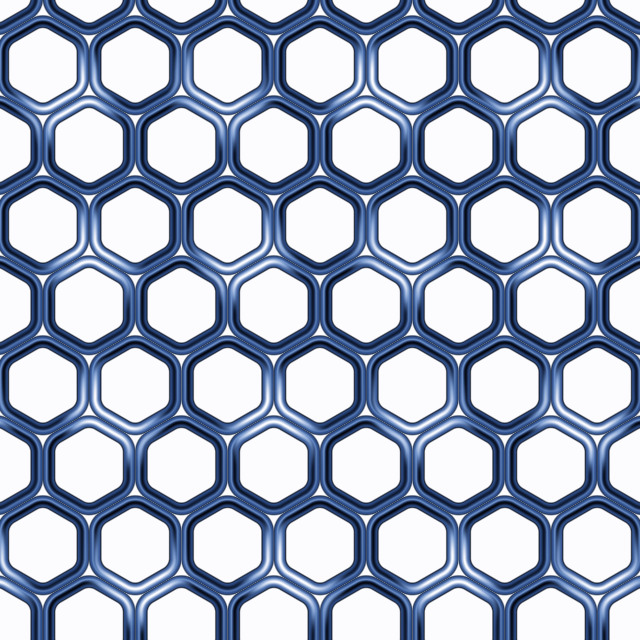
Write a WebGL 2 fragment shader that draws this pattern.

```glsl
#version 300 es
precision highp float;
// Honeycomb of touching, round-cornered metal rings on white.
// Each pixel finds its nearest hexagon; distance across the ring picks the
// chrome bands, and layered sines bent by the tube normal light them.

uniform vec2 u_resolution;
out vec4 fragColor;

const float TAU = 6.2831853;
const float SIDE = 1.0 / 12.0;            // hexagon side, in canvas heights
const vec2 ORIGIN = vec2(0.5, 0.398);     // centre of one cell
const float CORE = 0.42;                  // apothem of the core that rounds the corners
const float HOLE = 0.64;                  // apothem of the opening, in sides
const float RIM = 0.866;                  // apothem of the outer rim, in sides

const vec3 WHITE = vec3(0.99, 0.99, 1.0);
const vec3 SKY = vec3(0.45, 0.59, 0.81);
const vec3 BLUE = vec3(0.18, 0.31, 0.55);
const vec3 NAVY = vec3(0.13, 0.19, 0.30);
const vec3 INK = vec3(0.015, 0.025, 0.06);

// Offset from the nearest centre of a pointy-top hexagonal grid of unit side.
vec2 hexCell(vec2 p) {
    vec2 period = vec2(sqrt(3.0), 3.0);
    vec2 a = mod(p + 0.5 * period, period) - 0.5 * period;
    vec2 b = mod(p, period) - 0.5 * period;
    return dot(a, a) < dot(b, b) ? a : b;
}

// Signed distance to a pointy-top hexagon of the given apothem.
float hexDistance(vec2 p, float apothem) {
    const vec3 k = vec3(-0.8660254, 0.5, 0.5773503);
    p = abs(p.yx);
    p -= 2.0 * min(dot(k.xy, p), 0.0) * k.xy;
    p -= vec2(clamp(p.x, -k.z * apothem, k.z * apothem), apothem);
    return length(p) * sign(p.y);
}

float wave(float x, float peak, float period) {
    return 0.5 + 0.5 * cos(TAU * (x - peak) / period);
}

// Soft stripe across the tube.
float band(float t, float centre, float width) {
    float d = (t - centre) / width;
    return exp(-d * d);
}

// Reflected light: broad spots with a slower diagonal drift.
float glow(vec2 uv) {
    float spots = wave(uv.x + 0.15 * uv.y, 0.23, 0.242) * wave(uv.y, 0.85, 0.25);
    float drift = wave(uv.x - uv.y, 0.2, 0.46);
    return spots * (0.82 + 0.18 * drift);
}

// Chrome colour at t across the tube: -1 at the opening, +1 at the rim.
vec3 chrome(float t, float light, float facing) {
    vec3 colour = mix(NAVY, BLUE, smoothstep(1.0, 0.72, abs(t)));
    float dark = 1.0 - smoothstep(0.1, 0.55, light);
    colour = mix(colour, INK, band(t, -0.18, 0.36) * dark * (0.85 + 0.15 * facing));
    colour = mix(colour, SKY, band(t, 0.38, 0.19) * (0.7 + 0.2 * facing));
    colour = mix(colour, SKY, band(t, 0.0, 0.55) * smoothstep(0.15, 0.5, light));
    colour = mix(colour, WHITE, band(t, 0.0, 0.36) * smoothstep(0.3, 0.8, light));
    return mix(colour, INK, 0.65 * band(t, -1.0, 0.13));
}

void main() {
    vec2 uv = gl_FragCoord.xy / u_resolution.y;
    float soft = 1.0 / (u_resolution.y * SIDE);

    // Position within the cell and across its ring
    vec2 cell = hexCell((uv - ORIGIN) / SIDE);
    float offset = hexDistance(cell, CORE) + CORE;
    float halfWidth = 0.5 * (RIM - HOLE);
    float t = (offset - HOLE) / halfWidth - 1.0;

    // Light bent by the rounded surface
    vec2 outward = cell / max(length(cell), 0.001);
    float bend = clamp(t, -1.0, 1.0);
    float light = glow(uv + 0.025 * bend * outward);
    float facing = dot(outward, vec2(-0.5, 0.866));

    // Tube over the white ground
    float ring = abs(offset - HOLE - halfWidth) - halfWidth;
    float cover = 1.0 - smoothstep(-soft, soft, ring - 0.25 * soft);
    fragColor = vec4(mix(WHITE, chrome(bend, light, facing), cover), 1.0);
}
```
